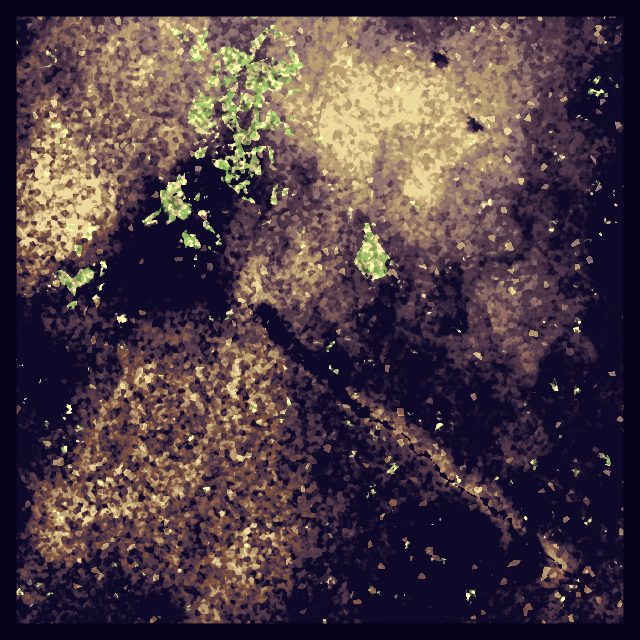
Write a WebGL 2 fragment shader that draws this texture.

```glsl
#version 300 es
precision highp float;
// Weathered wall: grainy gold and rust blotches, green lichen, a diagonal seam and a dark frame.

#define NAVY vec3(0.055, 0.035, 0.155)
#define PLUM vec3(0.32, 0.22, 0.29)
#define MAUVE vec3(0.59, 0.47, 0.46)
#define BROWN vec3(0.50, 0.32, 0.25)
#define TAN vec3(0.72, 0.61, 0.44)
#define CREAM vec3(0.93, 0.85, 0.61)
#define LICHEN vec3(0.62, 0.78, 0.40)
#define GRAIN_SCALE 125.0
#define GRAIN_CONTRAST 0.85
#define BLOTCH_CONTRAST 1.0
#define FRAME_WIDTH 0.026

uniform vec2 u_resolution;
out vec4 fragColor;

// Broad masses of light and shade: centre, radius, strength
const vec4 MASSES[11] = vec4[](
  vec4(0.30, 0.95, 0.20, 0.58), vec4(0.52, 0.86, 0.18, 0.32),
  vec4(0.74, 0.82, 0.18, 0.43), vec4(0.10, 0.71, 0.11, 0.62),
  vec4(0.43, 0.56, 0.09, 0.45), vec4(0.31, 0.42, 0.13, 0.45),
  vec4(0.36, 0.20, 0.15, 0.34), vec4(0.15, 0.21, 0.10, 0.32),
  vec4(0.55, 0.64, 0.14, 0.18), vec4(0.81, 0.56, 0.10, 0.25),
  vec4(0.25, 0.59, 0.09, -0.30));

// Lichen colonies: centre, radius
const vec3 COLONIES[4] = vec3[](
  vec3(0.37, 0.82, 0.095), vec3(0.58, 0.61, 0.032),
  vec3(0.29, 0.67, 0.045), vec3(0.13, 0.57, 0.035));

vec3 hash3(vec2 p) {
  vec3 q = fract(p.xyx * vec3(0.1031, 0.1030, 0.0973));
  q += dot(q, q.yxz + 33.33);
  return fract((q.xxy + q.yzz) * q.zyx);
}

// Cellular noise: cell values blended by distance; sharpness 6 is cloudy, 30 is flaky
float cellular(vec2 p, float sharpness) {
  vec2 cell = floor(p);
  float sum = 0.0, total = 0.0;
  for (int y = -1; y <= 1; y++)
    for (int x = -1; x <= 1; x++) {
      vec2 id = cell + vec2(x, y);
      vec3 h = hash3(id + 61.0);
      vec2 d = id + h.xy - p;
      float weight = exp(-sharpness * dot(d, d));
      sum += weight * h.z;
      total += weight;
    }
  return sum / total;
}

float blotches(vec2 p) {
  p *= vec2(1.0, 0.65);
  return 0.45 * cellular(p * 7.0, 6.0) + 0.33 * cellular(p * 17.0 + 9.0, 6.0)
       + 0.22 * cellular(p * 42.0 + 23.0, 8.0);
}

float segmentDistance(vec2 p, vec2 a, vec2 b) {
  vec2 ab = b - a;
  return length(p - a - ab * clamp(dot(p - a, ab) / dot(ab, ab), 0.0, 1.0));
}

void main() {
  vec2 uv = gl_FragCoord.xy / u_resolution;
  vec2 p = uv + 0.012 * sin(uv.yx * 23.0 + 2.0 * sin(uv * 17.0))
              + 0.006 * sin(uv.yx * 71.0 + 2.0 * sin(uv * 53.0));
  float blotch = blotches(p);
  float coarse = cellular(uv * GRAIN_SCALE, 14.0);
  float fine = cellular(uv * GRAIN_SCALE * 1.7 + 31.0, 10.0);
  float grain = 0.65 * coarse + 0.35 * fine - 0.5;

  // Tone from the masses, blotches and grain
  vec2 q = p + 0.10 * (blotch - 0.5);
  float tone = 0.05;
  for (int i = 0; i < MASSES.length(); i++) {
    vec2 d = (q - MASSES[i].xy) / MASSES[i].z;
    tone += MASSES[i].w * exp(-dot(d, d));
  }
  float warmth = 1.0 - smoothstep(0.3, 0.8, 0.5 * uv.x + 0.6 * uv.y);
  tone += BLOTCH_CONTRAST * (blotch - 0.5) * (0.45 + 1.1 * clamp(tone, 0.0, 0.6));

  // Diagonal seam: a dark crack with a patchy gold rim
  float seam = segmentDistance(p, vec2(0.42, 0.49), vec2(0.89, 0.09));
  float crackWidth = mix(0.024, 0.003, smoothstep(0.42, 0.62, uv.x));
  float rim = segmentDistance(p, vec2(0.46, 0.47), vec2(0.88, 0.11)) / 0.024;
  tone += 0.40 * exp(-rim * rim) * smoothstep(0.3, 0.6, blotch);
  tone -= 0.55 * (1.0 - smoothstep(crackWidth * 0.4, crackWidth * 1.4, seam + 0.012 * grain));

  // Small dark pits
  for (int i = 0; i < 2; i++) {
    float k = float(i);
    float pit = length(uv - vec2(0.69 + 0.052 * k, 0.905 - 0.10 * k)) + 0.012 * grain;
    tone -= 0.5 * (1.0 - smoothstep(0.007, 0.018 - 0.003 * k, pit));
  }
  float roughness = 0.16 + clamp(tone, 0.0, 0.7) * mix(0.65, 2.0, warmth);
  tone += GRAIN_CONTRAST * grain * roughness;
  tone += 0.45 * smoothstep(0.95, 0.99, cellular(uv * 105.0 + 77.0, 30.0));

  // Colour ramp from shadow to highlight
  vec3 middle = mix(MAUVE, BROWN, clamp(warmth + 1.2 * (blotch - 0.5), 0.0, 1.0));
  vec3 color = mix(NAVY, PLUM, smoothstep(0.08, 0.30, tone));
  color = mix(color, middle, smoothstep(0.30, 0.50, tone));
  color = mix(color, TAN, smoothstep(0.50, 0.68, tone));
  color = mix(color, CREAM, smoothstep(0.70, 0.95, tone));

  // Lichen flakes gathered in colonies
  float colony = 0.0;
  for (int i = 0; i < COLONIES.length(); i++) {
    vec2 d = (p - COLONIES[i].xy) / (COLONIES[i].z * vec2(0.85, 1.25));
    colony = max(colony, exp(-dot(d, d)));
  }
  float flake = cellular(p * 62.0 + 5.0, 18.0) + 0.5 * grain;
  float lichen = smoothstep(0.0, 0.14, flake + 0.75 * colony - 1.02);
  vec3 lichenColor = mix(LICHEN, CREAM, smoothstep(0.45, 0.8, fine)) * (0.95 + 0.8 * grain);
  color = mix(color, lichenColor, lichen * 0.9);

  // Dark frame
  vec2 inset = min(uv, 1.0 - uv);
  float inside = smoothstep(FRAME_WIDTH - 0.002, FRAME_WIDTH + 0.002, min(inset.x, inset.y));
  color = mix(vec3(0.02, 0.01, 0.10), color, inside);
  fragColor = vec4(clamp(color, 0.0, 1.0), 1.0);
}
```
